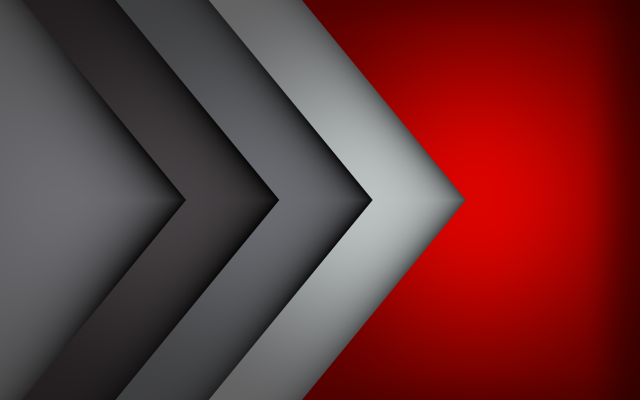
Reproduce this background procedurally as a Shadertoy shader.

```glsl
#define BANDS 4
#define FIRST_TIP 0.465
#define SPACING 0.2333
#define SLOPE 0.82
#define GLOW_RADIUS 0.62
#define SHADOW_WIDTH 0.036
#define RED_CENTER vec2(1.19, 0.505)
#define RED_BRIGHT vec3(0.85, 0.012, 0.0)
#define RED_DEEP vec3(0.35, 0.004, 0.0)
#define EDGE_FADE 0.15

// Glow and rim colours of the bands, from left to right
const vec3 glowColor[BANDS] = vec3[BANDS](
    vec3(0.43, 0.43, 0.45), vec3(0.27, 0.255, 0.265),
    vec3(0.42, 0.425, 0.445), vec3(0.74, 0.765, 0.765));
const vec3 rimColor[BANDS] = vec3[BANDS](
    vec3(0.34, 0.34, 0.345), vec3(0.135, 0.12, 0.125),
    vec3(0.25, 0.252, 0.258), vec3(0.39, 0.39, 0.395));

// Red field: radial glow, darkened toward the right and outer borders
vec3 redField(vec2 p, float aspect) {
    float radial = smoothstep(0.03, 0.62, distance(p, RED_CENTER));
    float rightFade = 1.0 - smoothstep(0.0, EDGE_FADE, aspect - p.x);
    float border = min(p.y, 1.0 - p.y);
    float borderFade = 1.0 - smoothstep(0.0, 0.08, border);
    vec3 color = mix(RED_BRIGHT, RED_DEEP, radial);
    return color * (1.0 - 0.38 * rightFade) * (1.0 - 0.1 * borderFade);
}

// Signed distance to a right-pointing wedge, positive inside
float wedge(vec2 p, float tip) {
    return (tip - SLOPE * abs(p.y - 0.5) - p.x) / sqrt(1.0 + SLOPE * SLOPE);
}

// Band surface: soft glow with a dark inner shadow along its front edge
vec3 bandSurface(vec2 p, int i, float tip, float depth) {
    float falloff = smoothstep(0.0, GLOW_RADIUS, distance(p, vec2(tip - SPACING, 0.5)));
    vec3 color = mix(glowColor[i], rimColor[i], falloff);
    float width = SHADOW_WIDTH * (i == 0 ? 1.5 : 1.0);
    float strength = i == BANDS - 1 ? 0.6 : 0.93;
    strength *= mix(1.0, 0.6, smoothstep(0.1, 0.5, abs(p.y - 0.5)));
    return color * (1.0 - strength * exp(-max(depth, 0.0) / width));
}

void mainImage(out vec4 fragColor, in vec2 fragCoord) {
    vec2 p = fragCoord / iResolution.y;
    float pixel = 1.0 / iResolution.y;
    vec3 color = redField(p, iResolution.x / iResolution.y);

    // Stack the wedges from the rightmost to the leftmost
    for (int i = BANDS - 1; i >= 0; i--) {
        float tip = FIRST_TIP + SPACING * float(i);
        float depth = wedge(p, tip);
        float cover = smoothstep(-0.7 * pixel, 0.7 * pixel, depth);
        color = mix(color, bandSurface(p, i, tip, depth), cover);
    }
    fragColor = vec4(color, 1.0);
}
```
